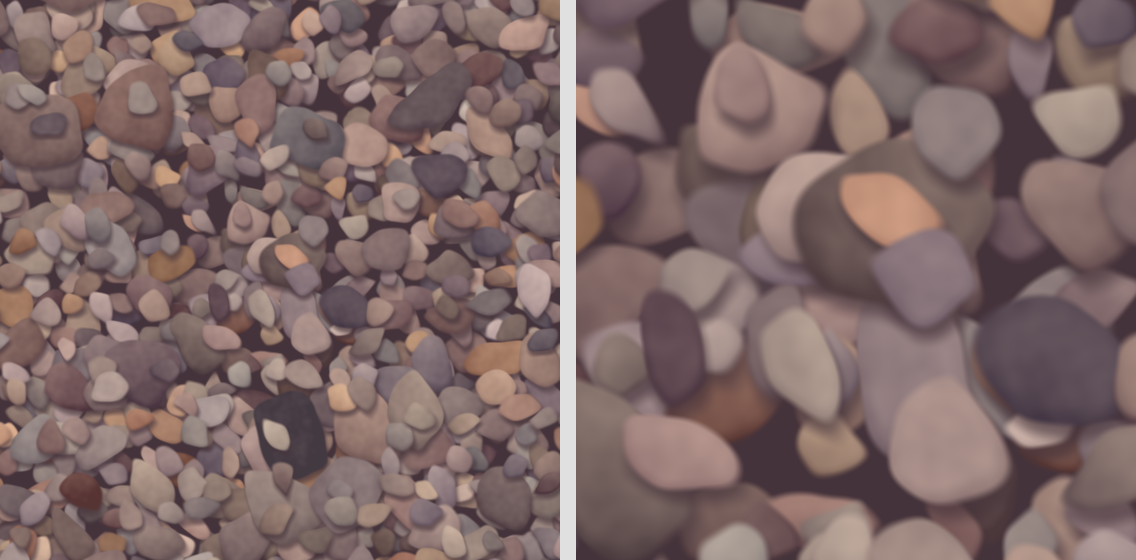
Left: the whole. Right: its middle third, enlarged.
A Shadertoy shader for this texture:

```glsl
#define LAYERS 5
#define FACETS 6
#define EDGE_BLUR 0.0034
#define SHADOW_OFFSET vec2(0.003, -0.008)
#define SHADOW_STRENGTH 0.62
#define TONE_SPREAD 1.3
#define TINT_STRENGTH 0.12
#define MOTTLE 0.13
#define WARP 0.007

const float TAU = 6.2832;
const vec3 CREVICE = vec3(0.27, 0.20, 0.23);
const vec3 DARK_STONE = vec3(0.35, 0.27, 0.29);
const vec3 PALE_STONE = vec3(0.75, 0.65, 0.60);

// Per layer, bottom to top: cells across, share of cells filled, mean tone
const vec3 LAYER_SETUP[LAYERS] = vec3[LAYERS](
    vec3(15.0, 1.00, 0.47),
    vec3(21.0, 0.85, 0.54),
    vec3(12.0, 0.72, 0.46),
    vec3(7.0, 0.20, 0.43),
    vec3(19.0, 0.28, 0.60));

vec3 hash3(vec3 p) {
    p = fract(p * vec3(0.1031, 0.1030, 0.0973));
    p += dot(p, p.yxz + 33.33);
    return fract((p.xxy + p.yxx) * p.zyx);
}

float cornerSlope(vec2 corner, vec2 offset) {
    float angle = TAU * hash3(vec3(corner, 91.0)).x;
    return dot(vec2(cos(angle), sin(angle)), offset);
}

float gradientNoise(vec2 p) {
    vec2 i = floor(p), f = p - i;
    vec2 u = f * f * f * (f * (f * 6.0 - 15.0) + 10.0);
    vec2 e = vec2(1.0, 0.0);
    return mix(mix(cornerSlope(i, f), cornerSlope(i + e, f - e), u.x),
               mix(cornerSlope(i + e.yx, f - e.yx), cornerSlope(i + 1.0, f - 1.0), u.x), u.y);
}

// Rounded convex polygon: 0 at the centre, 1 on the outline
float stoneShape(vec2 p, vec3 seed) {
    float sum = 0.0;
    for (int i = 0; i < FACETS; i++) {
        vec3 h = hash3(seed + vec3(0.0, 0.0, float(i) + 5.0));
        float angle = (float(i) + 0.6 * h.x) * TAU / float(FACETS);
        float reach = mix(0.74, 1.05, h.y);
        float side = max(dot(p, vec2(cos(angle), sin(angle))) / reach, 0.0);
        sum += pow(side, 6.0);
    }
    return pow(sum, 1.0 / 6.0);
}

vec3 stoneColor(vec2 q, float shape, float meanTone, vec3 seed, float mottle) {
    vec3 a = hash3(seed + vec3(0.0, 0.0, 2.0));
    vec3 b = hash3(seed + vec3(0.0, 0.0, 3.0));
    float tone = meanTone + TONE_SPREAD * ((a.x + a.y + a.z) / 3.0 - 0.5);

    // Light from above, a randomly tilted face and a darker rim underneath
    float tilt = TAU * b.x;
    tone += 0.11 * q.y + 0.10 * dot(q, vec2(cos(tilt), sin(tilt)));
    tone -= smoothstep(0.65, 1.05, shape) * (0.12 - 0.10 * q.y);
    tone += mottle;

    vec3 color = mix(DARK_STONE, PALE_STONE, clamp(tone, -0.15, 1.2));
    float warmth = b.y - 0.5 + 0.7 * smoothstep(0.9, 1.0, b.y);
    color += TINT_STRENGTH * warmth * vec3(0.55, 0.0, -0.5);
    color += TINT_STRENGTH * (b.z - 0.5) * vec3(-0.12, 0.2, -0.1);
    return color;
}

void mainImage(out vec4 fragColor, in vec2 fragCoord) {
    vec2 uv = fragCoord / iResolution.y;
    float mottle = MOTTLE * (gradientNoise(uv * 27.0) + 0.6 * gradientNoise(uv * 75.0));
    uv += WARP * vec2(gradientNoise(uv * 21.0), gradientNoise(uv * 21.0 + 40.0));

    vec3 color = CREVICE;
    for (int layer = 0; layer < LAYERS; layer++) {
        vec3 setup = LAYER_SETUP[layer];
        vec2 home = floor(uv * setup.x);

        // Rows run downwards so that lower stones overlap upper ones
        for (int y = 1; y >= -1; y--)
        for (int x = -1; x <= 1; x++) {
            vec2 cell = home + vec2(x, y);
            vec3 seed = vec3(cell + 50.0, float(layer) * 17.0 + 1.0);
            vec3 place = hash3(seed);
            if (place.z > setup.y) continue;

            vec3 form = hash3(seed + vec3(0.0, 0.0, 1.0));
            vec2 center = (cell + mix(vec2(0.15), vec2(0.85), place.xy)) / setup.x;
            float size = mix(0.40, 0.60, form.x) / setup.x;
            float stretch = mix(1.0, 1.32, form.y);
            float angle = -0.4 + 2.2 * (form.z - 0.5);
            mat2 turn = mat2(cos(angle), -sin(angle), sin(angle), cos(angle));
            vec2 scale = vec2(1.0 / stretch, stretch) / size;

            vec2 q = (uv - center) / size;
            if (dot(q, q) > 5.5) continue;
            float shape = stoneShape(turn * (uv - center) * scale, seed);
            float shade = stoneShape(turn * (uv - center - SHADOW_OFFSET) * scale, seed);

            // Soft shadow first, then the stone over it
            float blur = EDGE_BLUR / size;
            float shadow = 1.0 - smoothstep(1.0 - 2.0 * blur, 1.0 + 2.5 * blur, shade);
            float cover = 1.0 - smoothstep(1.0 - blur, 1.0 + blur, shape);
            color = mix(color, CREVICE, SHADOW_STRENGTH * shadow);
            color = mix(color, stoneColor(q, shape, setup.z, seed, mottle), cover);
        }
    }
    fragColor = vec4(clamp(color, 0.0, 1.0), 1.0);
}
```
